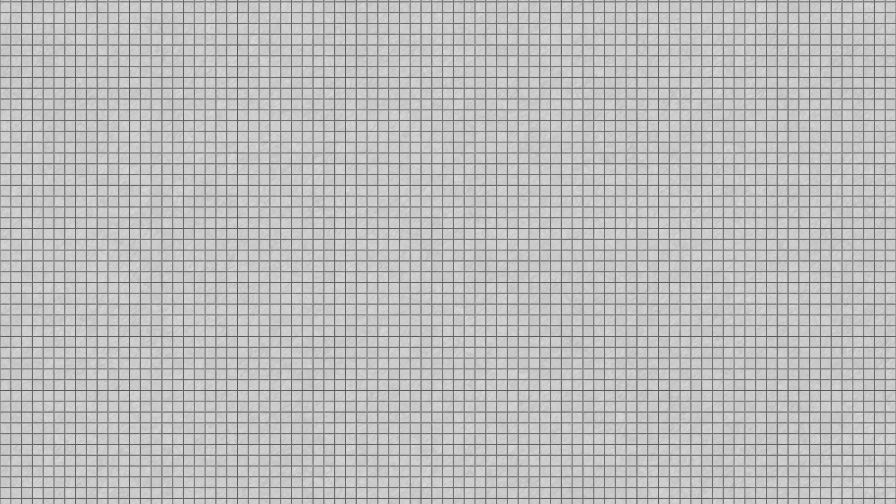
Give the GLSL for this pattern, as a Shadertoy shader.

```glsl
const float COLUMNS = 83.0;
const float JOINT_WIDTH = 0.085;
const vec3 TILE_COLOR = vec3(0.795);
const vec3 JOINT_COLOR = vec3(0.34, 0.345, 0.34);

float hash(vec2 p) {
    vec3 q = fract(vec3(p.xyx) * 0.1031);
    q += dot(q, q.yzx + 33.33);
    return fract((q.x + q.y) * q.z);
}

float noise(vec2 p) {
    vec2 cell = floor(p);
    vec2 f = fract(p);
    f = f * f * (3.0 - 2.0 * f);
    float low = mix(hash(cell), hash(cell + vec2(1.0, 0.0)), f.x);
    float high = mix(hash(cell + vec2(0.0, 1.0)), hash(cell + 1.0), f.x);
    return mix(low, high, f.y);
}

// Share of a pixel covered by the line at the nearest whole number
float lineCoverage(float x, float width, float pixel) {
    float d = abs(x - round(x));
    float overlap = min(d + 0.5 * pixel, 0.5 * width) - max(d - 0.5 * pixel, -0.5 * width);
    return clamp(overlap / pixel, 0.0, 1.0);
}

// Joint darkness varies gently from line to line and along its length
float jointStrength(float lineIndex, float along, float seed) {
    float perLine = hash(vec2(lineIndex + 100.0, seed));
    float wear = noise(vec2(along * 1.3, lineIndex + seed));
    return 0.8 + 0.25 * perLine + 0.15 * (wear - 0.5);
}

// Fine grain and slanted scuffs, rougher on some tiles
float tileShade(vec2 p) {
    vec2 id = floor(p);
    float tone = hash(id + 17.0) - 0.5;
    float roughness = mix(0.4, 1.0, hash(id + 53.0));
    float grain = noise(p * 6.0) - 0.5;
    vec2 slanted = vec2(p.x + p.y, p.y - p.x);
    float scuff = noise(slanted * vec2(2.0, 6.0) + 7.0 * hash(id)) - 0.5;
    return 0.025 * tone + roughness * (0.06 * grain + 0.06 * scuff);
}

void mainImage(out vec4 fragColor, in vec2 fragCoord) {
    // One unit per square tile, with a joint close to the top edge
    float pixel = COLUMNS / iResolution.x;
    vec2 p = fragCoord * pixel;
    p.y -= iResolution.y * pixel - 0.17;

    // Joints
    float vertical = lineCoverage(p.x, JOINT_WIDTH, pixel)
        * jointStrength(round(p.x), p.y, 3.0);
    float horizontal = lineCoverage(p.y, JOINT_WIDTH, pixel)
        * jointStrength(round(p.y), p.x, 11.0);
    float joint = clamp(max(vertical, horizontal), 0.0, 1.0);

    // Stone surface with a faint broad unevenness
    float broad = 0.012 * (noise(p * 0.15) - 0.5);
    vec3 tile = TILE_COLOR + tileShade(p) + broad;

    fragColor = vec4(mix(tile, JOINT_COLOR, joint), 1.0);
}
```
